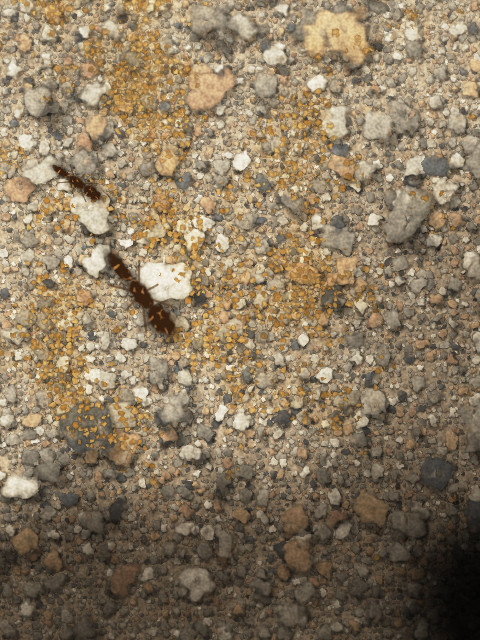
Give the GLSL for this texture, as a Shadertoy shader.

```glsl
// Weathered concrete: layers of jittered, worn stones from sand to pebbles
// half sunk in gritty cement, dusted with ochre lichen and crossed by two ants.
// Warm sun falls from the upper left; the foot and right side lie in shade.

vec3 hash3(vec2 p) {
    vec3 q = fract(p.xyx * vec3(.1031, .1030, .0973));
    q += dot(q, q.yxz + 33.33);
    return fract((q.xxy + q.yzz) * q.zyx);
}

float corner(vec2 cell, vec2 offset) {
    float a = 6.2832 * hash3(cell).x;
    return dot(vec2(cos(a), sin(a)), offset);
}

// Gradient noise, roughly -0.7 to 0.7
float noise(vec2 p) {
    vec2 i = floor(p), f = p - i, o = vec2(1, 0);
    vec2 u = f * f * f * (f * (f * 6. - 15.) + 10.);
    return mix(mix(corner(i, f), corner(i + o, f - o), u.x),
               mix(corner(i + o.yx, f - o.yx), corner(i + 1., f - 1.), u.x), u.y);
}

float fbm(vec2 p) {
    float sum = 0., amp = 1.;
    for (int i = 0; i < 4; i++) {
        sum += amp * noise(p);
        p = mat2(1.6, 1.2, -1.2, 1.6) * p + 7.3;
        amp *= .55;
    }
    return sum;
}

// Greys, with shares of clay, tan, quartz and dark slate
vec3 stoneColor(vec3 h) {
    vec3 c = mix(vec3(.40, .385, .355), vec3(.60, .58, .535), h.y);
    if (h.x > .52) c = mix(vec3(.55, .45, .37), vec3(.64, .55, .43), h.y);
    if (h.x > .70) c = mix(vec3(.62, .60, .55), vec3(.78, .76, .71), h.y);
    if (h.x > .91) c = mix(vec3(.24, .24, .24), vec3(.35, .36, .37), h.y);
    return c;
}

// Lays one size of scattered stones over the base colour
vec3 addStones(vec3 base, vec2 p, float scale, float density, float blur) {
    vec2 w = p * scale * 2.2;
    vec2 g = p * scale + .24 * vec2(noise(w), noise(w + 31.))
        + .10 * vec2(noise(w * 2.3 + 5.), noise(w * 2.3 + 47.));
    vec2 toSun = vec2(-.5, .86), nearest = vec2(0), id = vec2(0);
    float best = 9.;
    for (int j = -1; j <= 1; j++)
    for (int i = -1; i <= 1; i++) {
        vec2 cell = floor(g) + vec2(i, j) + scale * 3.;
        vec3 h = hash3(cell), k = hash3(cell + 57.);
        if (h.z > density) continue;
        vec2 q = g + scale * 3. - cell - .25 - .5 * h.xy;
        float a = 6.2832 * k.x, size = mix(.22, .48, k.y);
        vec2 e = abs(mat2(cos(a), sin(a), -sin(a), cos(a)) * q);
        e /= size * vec2(1., mix(.6, .95, k.z));
        float d = (pow(dot(e * e, e) + 1e-5, .333) - 1.) * size;
        if (d < best) { best = d; nearest = q / size; id = cell + 91.; }
    }
    float slope = dot(nearest, toSun), soft = blur * scale + .015;
    vec3 stone = stoneColor(hash3(id)) * (1. + .12 * slope);
    stone *= 1. + .22 * noise(p * 230.) + .22 * noise(p * 85. + id);
    stone *= 1. - .16 * smoothstep(-.12, .02, best);
    // Cement left clinging to the stone
    stone = mix(stone, base, .65 * smoothstep(.0, .5, noise(p * 48. + id)));
    base *= mix(.62, 1., smoothstep(-.05, .18, best + .1 * slope));
    return mix(stone, base, smoothstep(-soft, soft, best));
}

// Yellow crust: tiny domed clumps gathered in drifting patches
vec3 addLichen(vec3 base, vec2 p, float blur) {
    float patches = fbm(p * 7. + 4.) * .8
        + .50 * exp(-14. * dot(p - vec2(.20, .95), p - vec2(.20, .95)))
        + .60 * exp(-30. * dot(p - vec2(.45, .56), p - vec2(.45, .56)))
        + .45 * exp(-40. * dot(p - vec2(.13, .39), p - vec2(.13, .39)));
    float amount = smoothstep(.15, .85, patches) * smoothstep(.15, .35, p.y);
    vec2 g = p * 108. + .5 * vec2(noise(p * 170.), noise(p * 170. + 19.));
    float best = 9., tint = 0.;
    for (int j = -1; j <= 1; j++)
    for (int i = -1; i <= 1; i++) {
        vec2 cell = floor(g) + vec2(i, j);
        vec3 h = hash3(cell + 211.);
        if (h.z > amount * .72) continue;
        float d = length(g - cell - .2 - .6 * h.xy) - mix(.25, .55, h.x);
        if (d < best) { best = d; tint = h.y; }
    }
    vec3 crust = mix(vec3(.50, .36, .17), vec3(.63, .51, .31), tint);
    crust *= 1. - .18 * smoothstep(-.3, .0, best) + .25 * noise(p * 210.);
    base *= mix(.78, 1., smoothstep(0., .35, best));
    base = mix(base, base * vec3(1.08, .98, .78), amount * .6);
    return mix(crust, base, smoothstep(-blur * 108., blur * 108., best));
}

// Three glossy body segments and mirrored legs, along a heading
vec3 addAnt(vec3 base, vec2 p, vec2 center, float heading, float len) {
    vec2 dir = vec2(cos(heading), sin(heading)), r = p - center;
    vec2 q = vec2(dot(r, dir), dot(r, vec2(-dir.y, dir.x))) / len;
    float body = 9., legs = 9.;
    for (int i = 0; i < 3; i++) {
        float k = float(i) - 1.;
        body = min(body, length((q - vec2(.34 * k, 0)) / vec2(.18, .08 + .02 * k)) - 1.);
        vec2 a = vec2(q.x - .07 * k, abs(q.y) - .03), b = vec2(.24 * k + .03, .17);
        legs = min(legs, length(a - b * clamp(dot(a, b) / dot(b, b), 0., 1.)));
    }
    vec3 shell = vec3(.15, .09, .05) + vec3(.36, .26, .14) * smoothstep(.15, .6, noise(q * 17. + 3.));
    base *= mix(.55, 1., smoothstep(-.2, 1.3, body));
    base = mix(vec3(.22, .15, .10), base, .35 + .65 * smoothstep(.003, .02, legs));
    return mix(shell, base, smoothstep(-.2, .2, body + .3 * noise(q * 14.)));
}

void mainImage(out vec4 fragColor, in vec2 fragCoord) {
    vec2 p = fragCoord / iResolution.y;
    // Focus is sharpest across the middle
    float blur = .0011 + .0028 * smoothstep(.2, .52, abs(p.y - .47));

    vec3 col = vec3(.55, .50, .43) * (1. + .3 * fbm(p * 60.) + .22 * noise(p * 240.));
    for (int i = 0; i < 5; i++) {
        float k = float(i);
        col = addStones(col, p, floor(110. * pow(.55, k)), mix(.8, .13, k / 4.), blur);
    }
    col = addLichen(col, p, blur);
    col = addAnt(col, p, vec2(.12, .715), -.6, .085);
    col = addAnt(col, p, vec2(.22, .54), -.9, .15);

    // Sunlight, uneven ground and the black lower right corner
    float drift = fbm(p * 3.5 + 11.);
    float sun = smoothstep(.13, .32, p.y - .12 * p.x + .05 * drift);
    sun *= 1. - .6 * smoothstep(.25, .8, p.x + .12 * drift) * (1. - smoothstep(.5, .95, p.y));
    col *= mix(vec3(.67, .62, .56), vec3(1.48, 1.43, 1.34), sun) * (1. + .13 * drift);
    col *= mix(.12, 1., smoothstep(.05, .24, length(p - vec2(.79, .04)) + .03 * drift));

    // Gentle roll-off keeps the brightest quartz from clipping
    col = min(col, .72 + .28 * (1. - exp(-max(col - .72, 0.) / .28)));
    fragColor = vec4(clamp(col, 0., 1.), 1.);
}
```
